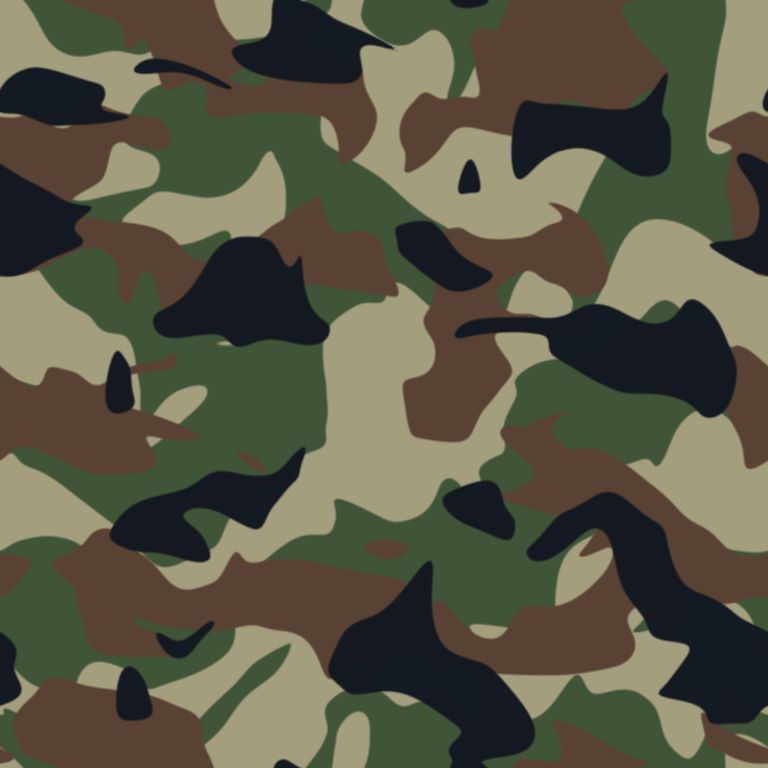
Give the GLSL for this pattern, as a Shadertoy shader.

```glsl
// Seamless four-colour woodland camouflage: lobed tan, green, brown and black blobs in soft-edged layers.

#define GREEN_LEVEL -0.05            // cut heights of the layers
#define BROWN_LEVEL 0.50
#define BLACK_LEVEL 0.95
#define GREEN_WAVES vec2(2.3, 4.4)   // typical waves per canvas, across and up
#define BROWN_WAVES vec2(2.4, 4.5)
#define BLACK_WAVES vec2(3.0, 4.2)
#define BANDWIDTH 0.40               // spread of blob sizes
#define WARP 0.062                   // bending of the outlines
#define ARMS 0.90                    // height of the slim arms that leave the blobs
#define LOBES 0.85                   // height of the small bumps along the outlines
#define EDGE 0.0022                  // half width of an edge, in canvas units

const float TAU = 6.2831853;
const vec3 TAN   = vec3(0.64, 0.62, 0.49);
const vec3 GREEN = vec3(0.25, 0.33, 0.22);
const vec3 BROWN = vec3(0.35, 0.26, 0.20);
const vec3 BLACK = vec3(0.08, 0.10, 0.13);

float hash(vec2 p, float seed) {
    return fract(sin(dot(p, vec2(12.99, 78.23)) + seed * 37.72) * 43758.55);
}

// Slope of one lattice corner, wrapped to the period.
float corner(vec2 cell, vec2 offset, vec2 period, float seed) {
    float angle = TAU * hash(mod(cell, period), seed);
    return dot(vec2(cos(angle), sin(angle)), offset);
}

// Gradient noise that repeats once per canvas.
float tileNoise(vec2 p, vec2 period, float seed) {
    p *= period;
    vec2 c = floor(p), f = p - c, e = vec2(1.0, 0.0);
    vec2 u = f * f * f * (f * (f * 6.0 - 15.0) + 10.0);
    return mix(mix(corner(c, f, period, seed),
                   corner(c + e.xy, f - e.xy, period, seed), u.x),
               mix(corner(c + e.yx, f - e.yx, period, seed),
                   corner(c + e.xx, f - e.xx, period, seed), u.x), u.y);
}

// Chain of sine shears along whole-number directions: wraps and preserves area.
vec2 warp(vec2 p, float seed) {
    for (int i = 0; i < 6; i++) {
        float n = float(i);
        float angle = TAU * hash(vec2(n, 3.0), seed);
        vec2 dir = round((2.5 + n) * vec2(cos(angle), sin(angle)));
        float phase = TAU * hash(vec2(n, 8.0), seed);
        p += vec2(-dir.y, dir.x) * WARP / dot(dir, dir) * sin(TAU * dot(dir, p) + phase);
    }
    return p;
}

// Sum of periodic waves around an elliptical band, scaled to unit variance.
float blobField(vec2 p, vec2 waves, float seed) {
    float sum = 0.0, power = 0.0;
    for (int x = 0; x <= 5; x++) {
        for (int y = -7; y <= 7; y++) {
            if (x == 0 && y <= 0) continue;
            vec2 k = vec2(x, y);
            float offBand = (length(k / waves) - 1.0) / BANDWIDTH;
            float weight = exp(-offBand * offBand);
            if (weight < 0.04) continue;
            sum += weight * cos(TAU * (dot(k, p) + hash(k, seed)));
            power += 0.5 * weight * weight;
        }
    }
    return sum * inversesqrt(power);
}

// Coverage of one colour layer, with an edge of constant width.
float layer(vec2 uv, vec2 waves, float level, float seed) {
    vec2 p = warp(uv, seed);
    float height = blobField(p, waves, seed) - level;

    // Arms follow the zero lines of a coarse noise; lobes come from a finer one.
    float line = tileNoise(p, vec2(5.0, 6.0), seed + 10.0) / 0.13;
    height += ARMS * (exp(-line * line) - 0.34);
    height += LOBES * tileNoise(p, vec2(12.0, 14.0), seed + 20.0);

    vec2 slope = vec2(dFdx(height), dFdy(height)) * iResolution.xy;
    float dist = height / max(length(slope), 4.0);
    float soft = max(EDGE, 0.7 / iResolution.y);
    return smoothstep(-soft, soft, dist);
}

void mainImage(out vec4 fragColor, in vec2 fragCoord) {
    vec2 uv = fragCoord / iResolution.xy;

    float green = layer(uv, GREEN_WAVES, GREEN_LEVEL, 1.0);
    float brown = layer(uv, BROWN_WAVES, BROWN_LEVEL, 2.0);
    float black = layer(uv, BLACK_WAVES, BLACK_LEVEL, 3.0);

    // Paint from the ground colour upward.
    vec3 col = mix(TAN, GREEN, green);
    col = mix(col, BROWN, brown);
    col = mix(col, BLACK, black);
    fragColor = vec4(col, 1.0);
}
```
